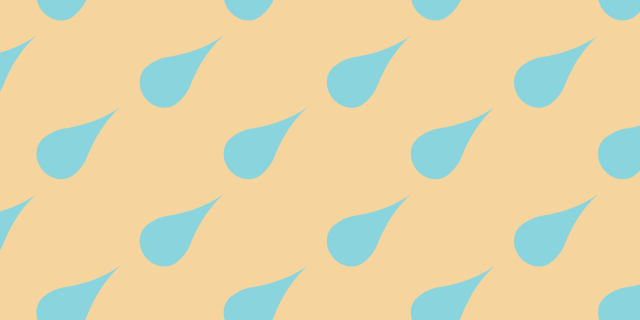
Reproduce this pattern procedurally as a Shadertoy shader.

```glsl
const vec3 SAND = vec3(0.96, 0.83, 0.62);
const vec3 AQUA = vec3(0.54, 0.83, 0.87);

const vec2 PERIOD = vec2(0.585, 0.4961);       // lattice cell, in canvas heights
const vec2 FIRST_TIP = vec2(0.3742, 0.664);
const vec2 TIP_STEP = vec2(0.3225, 0.2234);    // from one drop of the cell to the other
const vec2 TIP_TO_MIDDLE = vec2(-0.131, -0.112);
const vec2 AXIS = vec2(-0.781, -0.625);        // from the tip towards the belly

// Approximate signed distance to an ellipse centred on the origin
float ellipseDistance(vec2 p, vec2 radii) {
    float k = length(p / radii);
    return k * (k - 1.0) / max(length(p / (radii * radii)), 1e-4);
}

// Flaring tail: half width grows as a quadratic along the axis
float tailDistance(vec2 p, float slope, float flare) {
    float halfWidth = p.x * (slope + flare * p.x);
    float gradient = slope + 2.0 * flare * p.x;
    float side = (abs(p.y) - halfWidth) / sqrt(1.0 + gradient * gradient);
    return max(side, -p.x);
}

// Drop with its tip at the origin and its belly along +x
float dropDistance(vec2 p, float joint, float belly) {
    if (p.x < joint) return tailDistance(p, 0.073, 1.417);
    float reach = p.x < belly ? 0.1068 : 0.0659;
    return ellipseDistance(p - vec2(belly, 0.0), vec2(reach, 0.0742));
}

// Offset from the nearest lattice point, relative to a cell around the anchor
vec2 repeatAround(vec2 p, vec2 anchor, vec2 period) {
    return mod(p - anchor + 0.5 * period, period) - 0.5 * period;
}

vec2 toAxisFrame(vec2 p, vec2 axis) {
    return vec2(dot(p, axis), dot(p, vec2(-axis.y, axis.x)));
}

void mainImage(out vec4 fragColor, in vec2 fragCoord) {
    vec2 p = fragCoord / iResolution.y;
    float pixel = 1.0 / iResolution.y;

    // Two staggered drops in each cell
    float d = 1.0;
    for (int i = 0; i < 2; i++) {
        vec2 middle = FIRST_TIP + float(i) * TIP_STEP + TIP_TO_MIDDLE;
        vec2 fromTip = repeatAround(p, middle, PERIOD) + TIP_TO_MIDDLE;
        d = min(d, dropDistance(toAxisFrame(fromTip, AXIS), 0.1823, 0.2448));
    }

    float coverage = 1.0 - smoothstep(-0.7 * pixel, 0.7 * pixel, d);
    fragColor = vec4(mix(SAND, AQUA, coverage), 1.0);
}
```
